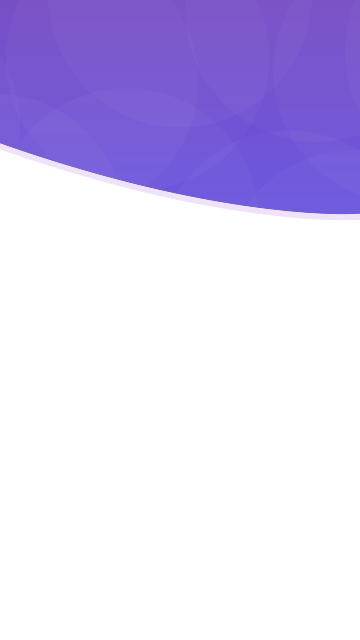
A Shadertoy shader for this background:

```glsl
// Violet header with faint overlapping discs above a sweeping curve on white.

const vec3 PAPER = vec3(1.0);
const vec3 LILAC = vec3(0.94, 0.885, 0.98);
const vec3 VIOLET_TOP = vec3(0.455, 0.29, 0.765);
const vec3 VIOLET_LOW = vec3(0.41, 0.325, 0.87);

const float DISC_RADIUS = 0.366;
const float DISC_ALPHA = 0.026;
const float RIM_WIDTH = 0.0168;

// Disc centres in canvas widths, measured down from the top left
const int DISC_COUNT = 11;
const vec2 DISC_CENTRES[DISC_COUNT] = vec2[](
    vec2(0.500, -0.012), vec2(0.185, 0.225), vec2(0.382, 0.162),
    vec2(0.880, 0.028), vec2(1.125, 0.197), vec2(1.324, 0.144),
    vec2(0.352, 0.611), vec2(-0.015, 0.627), vec2(0.803, 0.729),
    vec2(0.984, 0.782), vec2(-0.310, 0.347));

// Smooth coverage of a shape from its signed distance
float coverage(float signedDistance, float pixel) {
    return 1.0 - smoothstep(-0.5 * pixel, 0.5 * pixel, signedDistance);
}

// Depth of the header's lower edge at a horizontal position
float headerDepth(float x) {
    const float lowestX = 0.949;
    return 0.595 - 0.197 * pow(abs(x - lowestX) / lowestX, 1.7);
}

// Lay translucent white discs over a colour
vec3 addDiscs(vec3 color, vec2 p, float radius, float alpha, float pixel) {
    for (int i = 0; i < DISC_COUNT; i++) {
        float d = length(p - DISC_CENTRES[i]) - radius;
        color = mix(color, vec3(1.0), alpha * coverage(d, pixel));
    }
    return color;
}

void mainImage(out vec4 fragColor, in vec2 fragCoord) {
    float pixel = 1.0 / iResolution.x;
    vec2 p = vec2(fragCoord.x, iResolution.y - fragCoord.y) * pixel;

    // Header fill
    vec3 violet = mix(VIOLET_TOP, VIOLET_LOW, clamp(p.y / 0.595, 0.0, 1.0));
    violet = addDiscs(violet, p, DISC_RADIUS, DISC_ALPHA, pixel);

    // Pale rim, then the header above it
    float edge = p.y - headerDepth(p.x);
    vec3 color = mix(PAPER, LILAC, coverage(edge - RIM_WIDTH, pixel));
    color = mix(color, violet, coverage(edge, pixel));

    fragColor = vec4(color, 1.0);
}
```
